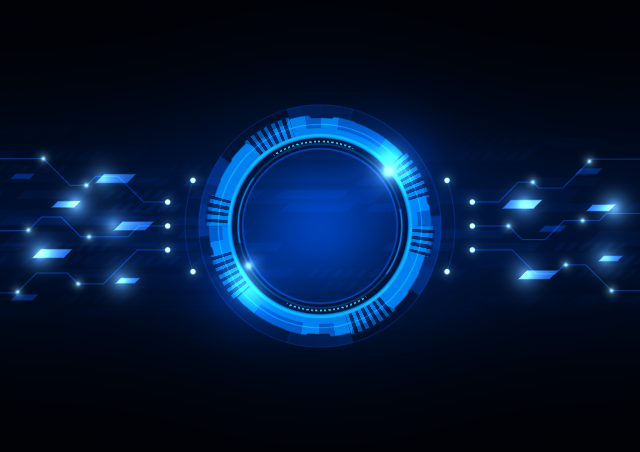
Write a WebGL 1 fragment shader that draws this background.

```glsl
precision highp float;
// Glowing segmented tech ring with circuit traces and light chips on dark blue.

uniform vec2 u_resolution;

const vec3 BLACK_BLUE = vec3(0., .005, .02);
const vec3 NAVY = vec3(0., .085, .25);
const vec3 CORE_BLUE = vec3(0., .12, .33);
const vec3 ROYAL = vec3(.01, .24, .66);
const vec3 AZURE = vec3(0., .53, .98);
const vec3 CYAN = vec3(.08, .85, 1.);
const vec3 ICE = vec3(.65, .93, 1.);
const float DISC_R = .171;
const float RING_IN = .195;
const float RING_OUT = .242;
const float EDGE_R = .268;
const float ORBIT_R = .2985;
const float PAD_R = .0055;
const float HAIR = .0008;

float px; // one pixel in canvas heights

float hash(vec2 p) { return fract(sin(dot(p, vec2(127.1, 311.7))) * 43758.5); }
float fill(float d) { return 1. - smoothstep(-px, px, d); }
float line(float d, float w) { return fill(abs(d) - w); }
float glow(vec2 v, float size) { return exp(-dot(v, v) / (size * size)); }
float band(float r, float a, float b) { return fill(max(a - r, r - b)); }

// Sector repeated every half turn, in degrees
float sector(float deg, float centre, float halfSpan, float r) {
  return fill((abs(mod(deg - centre + 90., 180.) - 90.) - halfSpan) * radians(r));
}

// Random level per angular cell with smooth borders
float segments(float deg, float count, float r) {
  float x = deg / 180. * count, i = floor(x);
  float w = min(.5, px * count / max(r, .1));
  return mix(hash(vec2(i, count)), hash(vec2(mod(i + 1., count), count)),
             smoothstep(1. - w, 1., fract(x)));
}

// Faint slanted panels, some hatched
float panels(vec2 p, vec2 size) {
  vec2 q = vec2(p.x - p.y, p.y) / size;
  q.x += hash(vec2(floor(q.y), 2.)) * 7.;
  vec2 f = fract(q), soft = 2. * px / size;
  vec2 m = smoothstep(vec2(0.), soft, f) * smoothstep(vec2(0.), soft, .8 - f);
  float h = hash(floor(q)), hatch = smoothstep(-.3, .3, sin(f.x * 44.));
  return m.x * m.y * step(.55, h) * mix(1., hatch, step(.82, h));
}

// Height of a trace: a level plus three 45 degree ramps
float route(float x, float y, vec3 start, vec3 rise) {
  return y + dot(sign(rise), clamp(x - start, vec3(0.), abs(rise)));
}

vec3 light(vec2 v, float size) {
  return ICE * (.7 * glow(v, size) + .28 * glow(v, size * 3.));
}

vec3 trace(vec2 p, float y, vec3 start, vec3 rise, vec2 nodes) {
  vec3 ramp = step(start, vec3(p.x)) * step(vec3(p.x), start + abs(rise));
  float slope = mix(1., .707, min(1., dot(ramp, vec3(1.))));
  float d = (p.y - route(p.x, y, start, rise)) * slope;
  vec2 pad = p - vec2(.337, y);
  vec3 c = ROYAL * .75 * line(d, HAIR) * step(.337, p.x);
  c += ICE * fill(length(pad) - PAD_R) + .5 * light(pad, PAD_R);
  c += light(p - vec2(nodes.x, route(nodes.x, y, start, rise)), .0045);
  return c + light(p - vec2(nodes.y, route(nodes.y, y, start, rise)), .0045);
}

// Slanted chip with a halo shifted to its lit end
vec3 chip(vec2 p, float x, float y, float w, float lit, float shift) {
  vec2 q = p - vec2(x, y);
  float s = q.x - q.y, end = clamp(.5 + .5 * s * sign(shift) / w, 0., 1.);
  vec3 c = mix(ROYAL * .6, vec3(.12, .4, .9), lit) + vec3(.5, .6, .3) * lit * end;
  c *= .75 * fill(max(abs(s) - w * .8, abs(q.y) - w * .22));
  q.x -= shift;
  return c + lit * (vec3(.2, .36, .5) * glow(q, .034) + .3 * ICE * glow(q, .014));
}

vec3 ring(vec3 col, vec2 p) {
  float r = length(p), d = mod(degrees(atan(p.y, p.x)), 180.);
  col = mix(col, NAVY * .75, band(r, DISC_R, RING_IN) * .75);
  // Outer plates
  float plates = .7 * sector(d, 165., 20., r) + .4 * sector(d, 90., 16., r) + .2 * sector(d, 50., 25., r);
  col = mix(col, ROYAL, band(r, RING_OUT, EDGE_R) * plates * (.6 + .4 * segments(d, 18., r)));
  col += ROYAL * .35 * line(r - EDGE_R, HAIR);
  // Main band with random blocks
  float block = step(.5, segments(d, 20., r)) * smoothstep(.215, .218, r);
  vec3 body = mix(AZURE, ROYAL, .55 * block * (1. - sector(d, 145., 17., r)));
  float rim = mix(.232, RING_OUT + .004, segments(d, 15., r));
  col = mix(col, body, band(r, RING_IN, rim) * .93);
  // Radial combs
  float comb = max(sector(d, 119., 13., r), max(sector(d, 172., 8., r), sector(d, 28., 13., r)));
  float teeth = smoothstep(-.25, .25, sin(d * 1.57) + .3 * sin(d * .6));
  col = mix(col, NAVY * 1.2, comb * teeth * band(r, .204, .254) * .8);
  col = mix(col, AZURE, comb * (1. - teeth) * band(r, .216, .25) * .6);
  // Bright arc, dashes and thin circles
  col = mix(col, CYAN, band(r, .198, .204) * (.45 + .5 * segments(d, 9., r)));
  col += CYAN * .3 * line(r - .225, HAIR);
  float dash = smoothstep(-.2, .2, sin(d * 2.1)) * sector(d, 95., 28., r);
  col = mix(col, CYAN, line(r - .187, .0018) * dash);
  col = mix(col, AZURE, line(r - .181, .0018) * (.35 + .6 * sector(d, 168., 24., r)));
  return mix(col, ROYAL * 1.1, line(r - DISC_R, .0018));
}

void main() {
  px = 1. / u_resolution.y;
  vec2 p = (gl_FragCoord.xy - .5 * u_resolution) * px, l = vec2(-p.x, p.y);
  // Field, core glow and panels
  vec3 col = mix(BLACK_BLUE, NAVY, exp(-p.y * p.y / .062) * (.62 + .38 * glow(p, .5)));
  col += CORE_BLUE * (glow(p, .13) + .4 * glow(p, .3));
  float haze = panels(p, vec2(.19, .029)) + .7 * panels(p, vec2(.43, .047));
  col = ring(col + NAVY * .25 * haze * exp(-p.y * p.y / .025), p);
  // Circuit traces, left then right
  col += trace(l, .053, vec3(.39, .496, .553), vec3(.057, -.02, .059), vec2(.517, .612));
  col += trace(l, 0., vec3(.401, .529, .616), vec3(-.024, .044, -.03), vec2(.511, .645));
  col += trace(l, -.053, vec3(.404, .535, .627), vec3(-.075, .024, -.044), vec2(.535, .669));
  col += trace(p, .053, vec3(.395, .471, .537), vec3(.044, -.013, .064), vec2(.471, .596));
  col += trace(p, 0., vec3(.417, .498, .618), vec3(-.03, .042, .016), vec2(.417, .581));
  col += trace(p, -.053, vec3(.425, .52, .588), vec3(-.053, .02, -.057), vec2(.544, .645));
  // Chips
  col += chip(p, -.658, .11, .026, 0., .01) + chip(p, -.562, .048, .031, 1., .022);
  col += chip(p, -.452, .105, .044, .6, -.029) + chip(p, -.412, 0., .043, .7, -.045);
  col += chip(p, -.592, -.061, .043, 1., -.026) + chip(p, -.425, -.121, .026, .8, -.015);
  col += chip(p, -.654, -.158, .03, 0., .01) + chip(p, .447, .048, .043, .9, .005);
  col += chip(p, .515, -.006, .03, 0., .01) + chip(p, .594, .121, .03, 0., .01);
  col += chip(p, .621, .04, .031, 1., .029) + chip(p, .643, -.072, .026, .7, -.011);
  col += chip(p, .483, -.108, .043, .8, -.028);
  // Side arcs with pads
  vec2 pad = abs(p) - vec2(.281, .101);
  col += ICE * fill(length(pad) - PAD_R) + .5 * light(pad, PAD_R);
  col += ROYAL * .35 * line(length(p) - ORBIT_R, HAIR) * step(pad.y, 0.);
  // Highlights across the ring
  vec2 diag = vec2(p.x + p.y, p.y - p.x) * .707;
  vec2 hot = vec2(abs(diag.x) - .212, diag.y + .02 * sign(diag.x));
  col += vec3(.25, .42, .34) * glow(hot * vec2(1.3, .75), .036) + NAVY * glow(hot, .09);
  col += light(p - vec2(.151, .12), .013) + light(p - vec2(-.158, -.088), .008);
  gl_FragColor = vec4(clamp(col, 0., 1.), 1.);
}
```
